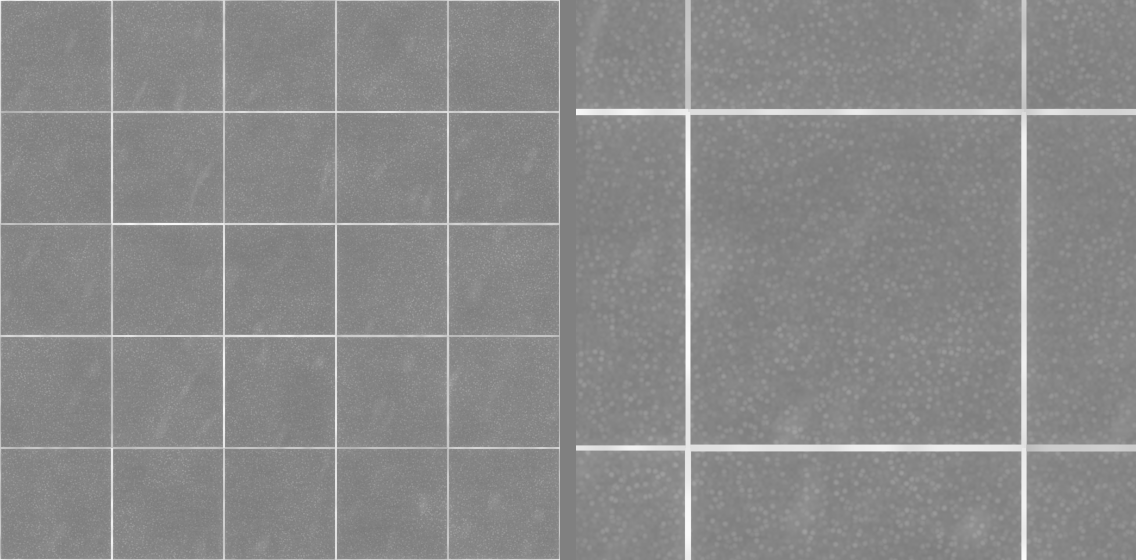
Left, the full canvas; right, a detail of the centre.
Give the GLSL for this pattern, as a WebGL 2 fragment shader.

```glsl
#version 300 es
precision highp float;

uniform vec2 u_resolution;
out vec4 fragColor;

// Integer hash of a lattice cell, 0 to 1
float hash(vec2 cell, float seed) {
    uvec3 v = uvec3(ivec3(vec3(cell, seed))) * uvec3(1597u, 51749u, 3571u);
    uint h = (v.x ^ v.y ^ v.z) * 747796405u + 289133u;
    h = ((h >> ((h >> 28u) + 4u)) ^ h) * 277803737u;
    h = (h >> 22u) ^ h;
    return float(h & 65535u) / 65535.0;
}

// Value noise that wraps over the unit canvas
float wrapNoise(vec2 uv, vec2 period, float seed) {
    vec2 p = uv * period;
    vec2 i = floor(p);
    vec2 f = fract(p);
    f = f * f * (3.0 - 2.0 * f);
    vec2 a = mod(i, period);
    vec2 b = mod(i + 1.0, period);
    return mix(mix(hash(a, seed), hash(vec2(b.x, a.y), seed), f.x),
               mix(hash(vec2(a.x, b.y), seed), hash(b, seed), f.x), f.y);
}

// Small round specks, one jittered in each wrapped cell
float specks(vec2 uv, float period, float seed) {
    vec2 p = uv * period;
    float brightest = 0.0;
    for (int y = -1; y <= 1; y++) {
        for (int x = -1; x <= 1; x++) {
            vec2 cell = floor(p) + vec2(x, y);
            vec2 id = mod(cell, period);
            vec2 center = cell + vec2(hash(id, seed), hash(id, seed + 1.0));
            float strength = hash(id, seed + 2.0);
            float dot1 = 1.0 - smoothstep(0.1, 0.65, length(p - center));
            brightest = max(brightest, dot1 * strength * strength);
        }
    }
    return brightest;
}

// Faint slanted smears scattered over one tile
float smears(vec2 local, vec2 tile, float ragged) {
    float total = 0.0;
    for (int n = 0; n < 6; n++) {
        float seed = 20.0 + 6.0 * float(n);
        vec2 center = vec2(hash(tile, seed), hash(tile, seed + 1.0)) * 0.9 + 0.05;
        float angle = mix(0.85, 1.4, hash(tile, seed + 2.0));
        vec2 along = vec2(cos(angle), sin(angle));
        vec2 d = local - center;
        vec2 size = vec2(mix(0.07, 0.17, hash(tile, seed + 3.0)),
                         mix(0.025, 0.06, hash(tile, seed + 4.0)));
        vec2 q = vec2(dot(d, along), dot(d, vec2(-along.y, along.x))) / size;
        float strength = pow(hash(tile, seed + 5.0), 1.7);
        total += strength * (1.0 - smoothstep(0.1, 1.4, length(q) + 0.7 * (ragged - 0.5)));
    }
    return min(total, 1.2);
}

// Coverage of a joint at a distance from its center line
float joint(float dist, float halfWidth, float pixel) {
    return 1.0 - smoothstep(halfWidth - 0.7 * pixel, halfWidth + 0.7 * pixel, dist);
}

void main() {
    vec2 uv = gl_FragCoord.xy / u_resolution;
    vec2 p = uv * 5.0;
    vec2 tile = mod(floor(p), 5.0);
    vec2 pixel = 5.0 / u_resolution;

    // Tile body: tone, clouds, brushing and smears
    float ragged = wrapNoise(uv, vec2(70.0), 1.0);
    float cloud = 0.6 * wrapNoise(uv, vec2(13.0), 2.0) + 0.4 * wrapNoise(uv, vec2(37.0), 3.0);
    float tone = 0.513 + 0.012 * (hash(tile, 4.0) - 0.5);
    tone += 0.036 * (cloud - 0.5);
    tone += 0.012 * (wrapNoise(uv, vec2(36.0, 210.0), 5.0) - 0.5);
    tone += 0.045 * smears(fract(p), tile, ragged);

    // Fine mineral grain with pale specks
    tone += 0.03 * (wrapNoise(uv, vec2(470.0), 7.0) - 0.5);
    tone += 0.07 * specks(uv, 260.0, 14.0) * (0.6 + 0.8 * cloud);

    // Worn pale rim
    vec2 lineDist = abs(p - round(p));
    float rim = min(lineDist.x, lineDist.y);
    tone += 0.06 * exp(-rim / 0.03) * wrapNoise(uv, vec2(13.0), 8.0);

    // Joints: each segment has its own brightness and width
    vec2 lineId = mod(round(p), 5.0);
    vec2 upright = vec2(lineId.x, tile.y);
    vec2 level = vec2(tile.x, lineId.y);
    float wear = 0.1 * (wrapNoise(uv, vec2(60.0), 9.0) - 0.5);
    float uprightTone = mix(0.74, 0.95, hash(upright, 10.0)) + wear;
    float levelTone = mix(0.74, 0.95, hash(level, 11.0)) + wear;
    float uprightMask = joint(lineDist.x, mix(0.007, 0.0105, hash(upright, 12.0)), pixel.x);
    float levelMask = joint(lineDist.y, mix(0.007, 0.0105, hash(level, 13.0)), pixel.y);
    tone = mix(tone, uprightTone, uprightMask);
    tone = mix(tone, max(levelTone, tone), levelMask);

    fragColor = vec4(vec3(tone), 1.0);
}
```
